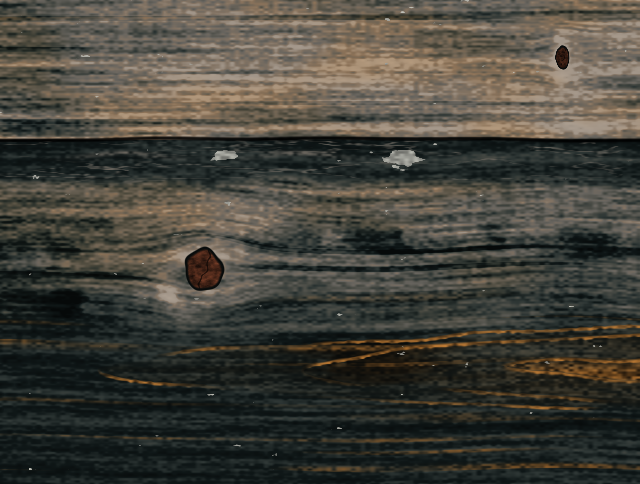
A Shadertoy shader for this texture:

```glsl
// Weathered dark planks: stretched noise forms the grain, which bends around
// two knots. A tone field sets worn and charred zones and is mapped through a
// colour ramp; parabolas draw the amber growth rings near the bottom.

const vec3 RAMP[6] = vec3[6](
    vec3(0.06, 0.09, 0.09), vec3(0.18, 0.21, 0.20), vec3(0.30, 0.30, 0.27),
    vec3(0.41, 0.39, 0.36), vec3(0.52, 0.45, 0.38), vec3(0.64, 0.58, 0.52));
const vec3 AMBER = vec3(0.56, 0.36, 0.15);
const vec3 RUST  = vec3(0.27, 0.14, 0.09);
const vec3 FLAKE = vec3(0.66, 0.66, 0.63);
const float SEAM = 0.712;                  // height of the plank joint
const vec2 KNOT_A = vec2(0.421, 0.442), SIZE_A = vec2(0.038, 0.043);
const vec2 KNOT_B = vec2(1.163, 0.880), SIZE_B = vec2(0.014, 0.024);
const vec2 FIRST_TIP = vec2(0.205, 0.236); // leftmost growth ring
const float TIP_STEP = 0.42;
const float GRAIN_CONTRAST = 0.95;
const float FIBRE_CONTRAST = 0.42;

float hash(vec2 p) {
    return fract(sin(dot(p, vec2(127.1, 311.7))) * 43758.5453);
}

float noise(vec2 p) {
    vec2 i = floor(p), f = fract(p);
    f = f * f * (3.0 - 2.0 * f);
    return mix(mix(hash(i), hash(i + vec2(1, 0)), f.x),
               mix(hash(i + vec2(0, 1)), hash(i + vec2(1, 1)), f.x), f.y);
}

float fbm(vec2 p) {
    float sum = 0.0, amp = 0.53;
    for (int i = 0; i < 4; i++) {
        sum += amp * noise(p);
        p = p * 2.03 + 17.3;
        amp *= 0.5;
    }
    return sum;
}

vec3 ramp(float tone) {
    vec3 c = RAMP[0];
    for (int i = 1; i < 6; i++)
        c = mix(c, RAMP[i], clamp(tone * 5.0 - float(i - 1), 0.0, 1.0));
    return c * (1.0 + 2.0 * clamp(tone, -0.3, 0.0) + 0.2 * max(tone - 1.0, 0.0));
}

// Soft elliptical spot, 1 at its centre
float spot(vec2 p, vec2 centre, vec2 size) {
    vec2 d = (p - centre) / size;
    return exp(-dot(d, d));
}

// Squeezes the grain so that its lines flow around a knot
float bend(vec2 p, vec2 knot, vec2 size) {
    return -0.65 * (p.y - knot.y) * spot(p, knot, size * vec2(2.6, 2));
}

vec3 addKnot(vec3 col, vec2 p, vec2 knot, vec2 size, vec3 core) {
    vec2 d = (p - knot) / size;
    float r = length(d) + 0.2 * (noise(d * 1.8 + knot * 9.0) - 0.5);
    float crack = smoothstep(0.1, 0.02, abs(d.x - 0.3 * d.y + 0.5 * noise(d * 3.0) - 0.3));
    vec3 wood = core * (1.0 + 0.1 * sin(r * 17.0)) * (0.2 + 1.6 * fbm(d * vec2(3, 6)));
    wood = mix(wood * (1.0 - 0.6 * crack), RAMP[0] * 0.5, smoothstep(0.82, 0.98, r));
    return mix(col, wood, smoothstep(1.09, 1.01, r));
}

void mainImage(out vec4 fragColor, in vec2 fragCoord) {
    vec2 p = fragCoord / iResolution.y;
    float cloud = fbm(p * vec2(4, 9) + 4.0) - 0.5;
    float top = smoothstep(SEAM - 0.002, SEAM + 0.002, p.y);

    // Grain
    vec2 q = p;
    q.y += bend(p, KNOT_A, SIZE_A) + bend(p, KNOT_B, SIZE_B);
    q.y += (1.0 - top) * 0.035 * (noise(p * vec2(2.6, 3)) - 0.5);
    float grain = 0.3 * noise(q * vec2(1.6, 45)) + 0.45 * noise(q * vec2(3, 105) + 7.0)
                + 0.4 * noise(q * vec2(10, 185) + 3.0) - 0.575;
    float fibre = noise(p * vec2(100, 200)) - 0.5;
    float line = noise(q * vec2(1.2, 80) + 31.0);

    // Broad tone of each plank
    float edge = p.y + 0.06 * cloud;
    float lower = 0.04 + 0.3 * smoothstep(0.26, 0.42, edge) + 0.27 * smoothstep(0.4, 0.54, edge);
    float worn = smoothstep(0.595, 0.645, edge) * (1.0 - top);
    float upper = 0.74 - 0.28 * smoothstep(0.4, 0.0, p.x) - 0.12 * smoothstep(0.92, 1.0, p.y);
    float tone = mix(mix(lower, 0.05, worn), upper, top);
    float lit = smoothstep(0.02, 0.5, tone);
    tone += (0.5 + 0.5 * lit) * (GRAIN_CONTRAST * grain + FIBRE_CONTRAST * fibre);
    tone += lit * (0.6 * cloud - 0.3 * smoothstep(0.68, 0.8, line));

    // Dark stains, then bleached wood around the knots
    float blot = smoothstep(0.45, 0.6, fbm(p * vec2(9, 16) + 2.0));
    float stain = spot(p, vec2(0.2, 0.37), vec2(0.11, 0.08)) + 0.6 * spot(p, vec2(0, 0.45), vec2(0.2, 0.1))
                + spot(p, vec2(0.85, 0.51), vec2(0.5, 0.035)) + spot(p, vec2(0.75, 0.25), vec2(0.13, 0.04));
    tone -= 0.55 * min(stain, 1.0) * (0.2 + 0.8 * blot);
    float pale = spot(p, KNOT_A, SIZE_A * 1.7) + spot(p, KNOT_B, SIZE_B * 2.0)
               + 0.9 * spot(p, vec2(0.35, 0.38), vec2(0.06, 0.06));
    tone += 0.6 * pale * (1.8 * fbm(p * 26.0) - 0.1);
    vec3 col = ramp(tone);

    // Warm patches and thin amber grain lines
    float warm = lit * smoothstep(0.4, 0.65, fbm(p * vec2(4, 9) + 40.0));
    col *= mix(vec3(0.98, 1.0, 1.02), vec3(1.05, 0.99, 0.9), warm);
    float amberZone = smoothstep(0.42, 0.36, p.y) + 0.5 * smoothstep(0.88, 0.96, p.y);
    float broken = noise(p * vec2(6, 40) + 9.0);
    col = mix(col, AMBER, amberZone * smoothstep(0.72, 0.9, line) * broken * (0.6 + fibre));

    // Pointed growth rings; the last one is filled
    for (int i = 0; i < 3; i++) {
        vec2 d = p - FIRST_TIP - vec2(TIP_STEP * float(i), 0);
        d.y += 0.016 * (noise(p * vec2(7, 3) + float(i)) - 0.5) + 0.003 * fibre;
        float k = i == 2 ? 0.0018 : 0.0068;
        float dist = (d.y * d.y - k * d.x) / length(vec2(k, 2.0 * d.y));
        float ring = smoothstep(0.005, 0.001, abs(dist)) * smoothstep(0.15, 0.75, noise(p * vec2(7, 20)));
        float fill = smoothstep(0.003, -0.012, dist) * (i == 2 ? 0.8 : 0.1);
        col = mix(col, AMBER * (0.7 + fibre), fill * (0.5 + 0.8 * broken));
        col = mix(col, AMBER * (1.0 + fibre), ring * 0.85);
    }

    // Flaked paint and pale streaks along the worn edge
    float ridge = smoothstep(0.03, 0.005, abs(fbm(p * vec2(5, 45) + 12.0) - 0.5));
    col = mix(col, RAMP[3], worn * ridge * noise(p * vec2(9, 40)) * (0.6 + fibre));
    for (int i = 0; i < 2; i++) {
        vec2 d = p - vec2(0.47 + 0.36 * float(i), 0.674);
        float chip = spot(d, vec2(0), vec2(0.045, 0.02)) + 2.0 * fbm(p * vec2(30, 60));
        col = mix(col, FLAKE * (0.95 + 0.5 * fibre), 0.9 * smoothstep(1.66, 1.76, chip));
        d.y -= 0.006 * sin(d.x * 22.0) + 0.004;
        float streak = spot(d, vec2(-0.21, 0), vec2(0.1, 0.005));
        col = mix(col, RAMP[3], streak * (0.6 + fibre));
    }

    // Joint shadow and knots
    float gap = p.y - SEAM - 0.006 * (noise(vec2(p.x * 6.0, 2)) - 0.5);
    col *= 1.0 - 0.88 * smoothstep(0.006, 0.001, abs(gap));
    col = addKnot(col, p, KNOT_A, SIZE_A, RUST);
    col = addKnot(col, p, KNOT_B, SIZE_B, RUST * 0.7);
    fragColor = vec4(clamp(col, 0.0, 1.0), 1.0);
}
```
